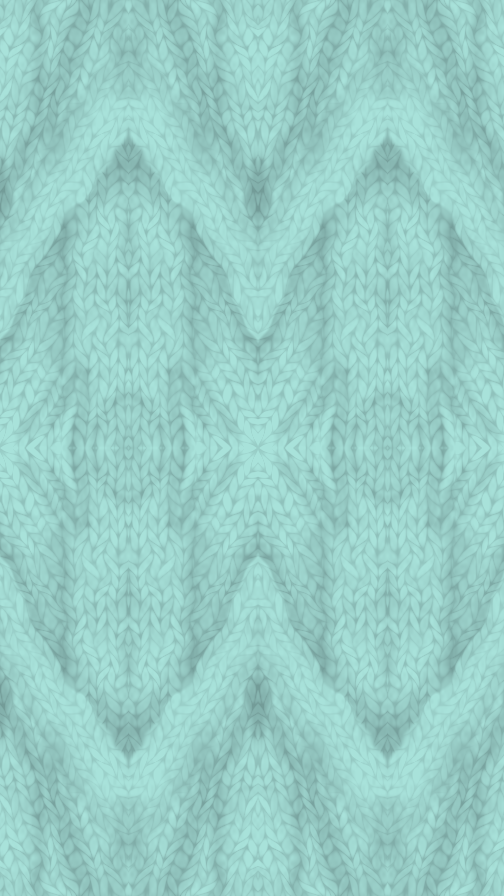
Write a WebGL 2 fragment shader that draws this pattern.

```glsl
#version 300 es
precision highp float;
// Mirrored cable-knit wool: chevron bands, ribs and stitched panels in pale teal.
uniform vec2 u_resolution;
out vec4 outColor;

const vec3 WOOL_DARK = vec3(0.47, 0.635, 0.62);
const vec3 WOOL_LIGHT = vec3(0.65, 0.875, 0.845);
const float AXIS_X = 0.255;            // first mirror axis, share of width
const float HALF_REPEAT = 0.257;       // axis to axis, share of width
const float HALF_HEIGHT = 3.46;        // centre to edge, in half repeats
const vec2 STITCH = vec2(0.083, 0.108);
const float STITCH_DEPTH = 0.27;
const float BAND_WIDTH = 0.82;
const float BASE_LEVEL = 0.82;
const float MEAN_LEVEL = 0.72;
const float CONTRAST = 1.35;
const vec2 BAND_DIR = vec2(-0.53, 0.85);

// Grooves inside one folded cell: end points, then width and depth.
const int GROOVES = 9;
const vec4 GROOVE_ENDS[GROOVES] = vec4[](
    vec4(0.69, 3.50, 0.70, 2.50), vec4(0.70, 2.50, 0.94, 2.05),
    vec4(0.31, 3.50, 0.64, 2.45), vec4(0.11, 3.50, 0.03, 2.75),
    vec4(0.50, 1.72, 0.48, 0.62), vec4(0.35, 0.60, 0.41, 0.00),
    vec4(0.40, 0.62, 0.60, 0.16), vec4(0.54, 0.52, 0.84, 0.13),
    vec4(0.00, 2.20, 0.00, 0.90));
const vec2 GROOVE_LOOK[GROOVES] = vec2[](
    vec2(0.06, 0.30), vec2(0.07, 0.30), vec2(0.11, 0.30),
    vec2(0.08, 0.18), vec2(0.06, 0.26), vec2(0.05, 0.26),
    vec2(0.05, 0.28), vec2(0.06, 0.22), vec2(0.06, 0.16));

float hash(vec2 p) {
    return fract(sin(dot(p, vec2(127.1, 311.7))) * 43758.5453);
}

float noise(vec2 p) {
    vec2 i = floor(p), f = fract(p);
    f = f * f * (3.0 - 2.0 * f);
    return mix(mix(hash(i), hash(i + vec2(1, 0)), f.x),
               mix(hash(i + vec2(0, 1)), hash(i + vec2(1, 1)), f.x), f.y);
}

float segmentDistance(vec2 p, vec2 a, vec2 b) {
    vec2 ab = b - a;
    return length(p - a - ab * clamp(dot(p - a, ab) / dot(ab, ab), 0.0, 1.0));
}

float bell(float d, float width) {
    return exp(-d * d / (width * width));
}

// Paired columns of slanted leaves: light on the yarn, negative in the gaps.
float knit(vec2 p) {
    p /= STITCH;
    float column = floor(p.x);
    float slant = mod(column, 2.0) * 2.0 - 1.0;
    float u = fract(p.x) - 0.5;
    float v = p.y + slant * u * 0.9;
    float w = fract(v) - 0.5;
    float rim = pow(abs(2.0 * u), 2.5) + pow(abs(2.0 * w), 2.5);
    float gap = smoothstep(0.25, 1.45, rim) * (0.7 + 0.7 * noise(p * 0.9 + 5.0));
    float tone = hash(vec2(column, floor(v))) - 0.5;
    return (1.0 - min(gap, 1.0)) * (0.25 + 0.4 * tone) - gap * 0.8;
}

// Height of the lower edge of the chevron band.
float bandEdge(float x) {
    return 2.38 - 1.05 * x - 0.53 * x * x;
}

void main() {
    // Fold the canvas into one mirrored cell
    vec2 uv = gl_FragCoord.xy / u_resolution;
    float across = (uv.x - AXIS_X) / HALF_REPEAT;
    vec2 cell = vec2(abs(mod(across + 1.0, 2.0) - 1.0),
                     abs(uv.y - 0.5) * 2.0 * HALF_HEIGHT);
    vec2 p = cell + 0.08 * (vec2(noise(cell * 6.0), noise(cell * 6.0 + 31.0)) - 0.5);
    float t = p.y - bandEdge(p.x);

    // Stitches follow the panel, the band or the ribs
    float panel = smoothstep(0.54, 0.46, p.x) * smoothstep(0.03, -0.03, t);
    float rib = smoothstep(BAND_WIDTH - 0.06, BAND_WIDTH + 0.06, t);
    float band = smoothstep(-0.03, 0.06, t) * (1.0 - rib);
    float stitches = knit(vec2(dot(p, BAND_DIR.yx * vec2(1.0, -1.0)), dot(p, BAND_DIR)));
    stitches = mix(stitches, knit(p), panel);
    stitches = mix(stitches, knit(vec2(p.x + 0.3 * (p.y - 2.2), p.y)), rib);
    float level = BASE_LEVEL + stitches * STITCH_DEPTH * (1.0 - 0.3 * band);

    // Rounded band and the shadow it casts below
    level += band * (0.06 * bell(t - 0.3, 0.25) - 0.12 * smoothstep(0.5, BAND_WIDTH, t));
    float corner = 0.22 + 0.18 * bell(p.x, 0.2) + 0.16 * bell(p.x - 1.0, 0.2);
    level -= corner * smoothstep(0.03, -0.03, t) * smoothstep(-0.42, 0.0, t);
    level -= 0.12 * bell(p.x - 0.62, 0.13) * bell(p.y - 1.2, 0.4);

    // Grooves, the dark pocket and the eye
    float groove = 0.0;
    for (int i = 0; i < GROOVES; i++) {
        vec4 ends = GROOVE_ENDS[i];
        float d = segmentDistance(p, ends.xy, ends.zw);
        groove = max(groove, GROOVE_LOOK[i].y * bell(d, GROOVE_LOOK[i].x));
    }
    float pocket = abs(p.x - 1.0) / 0.15 + abs(p.y - 1.97) / 0.44;
    level -= max(groove, 0.45 * smoothstep(1.1, 0.3, pocket));
    float eye = length(p / vec2(0.28, 0.42));
    level -= 0.16 * bell(eye - 0.95, 0.15) + 0.18 * bell(eye, 0.4);

    // Raised leaf, crossing and the seam along the centre
    level += 0.10 * bell(segmentDistance(p, vec2(0.37, 0.50), vec2(0.50, 0.0)), 0.05);
    level += 0.11 * bell(segmentDistance(p, vec2(0.62, 0.55), vec2(1.0, 0.0)), 0.09);
    level += 0.10 * bell(cell.y, 0.012) * noise(vec2(cell.x * 9.0, 3.0));

    // Soft mottling and fine fibres
    level += 0.12 * (noise(cell * 5.0 + 7.0) - 0.5) + 0.14 * (noise(cell * vec2(38.0, 24.0)) - 0.5);
    level = MEAN_LEVEL + (level - MEAN_LEVEL) * CONTRAST;
    outColor = vec4(mix(WOOL_DARK, WOOL_LIGHT, clamp(level, -0.1, 1.05)), 1.0);
}
```
